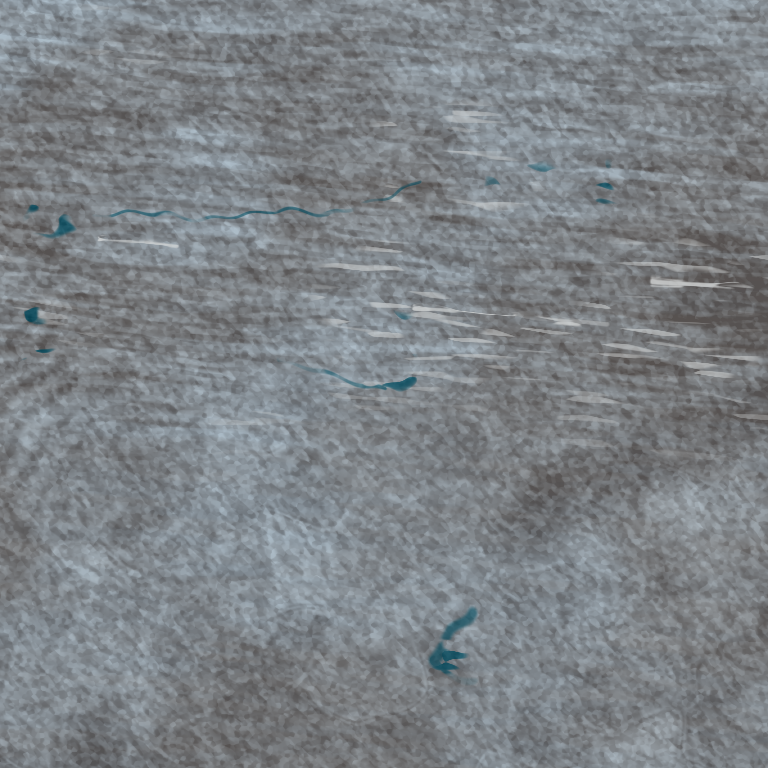
A three.js fragment shader for this texture:

```glsl
// Weathered glacier ice from high above: grey-blue patches, a sheared upper half
// with pale crests, a smoother folded lower half and a few teal meltwater pools.
// Smooth cellular noise, stretched along the flow, shapes nearly every layer.
varying vec2 vUv;

vec3 hash3(vec2 p) {
  vec3 q = fract(p.xyx * vec3(0.1031, 0.1030, 0.0973));
  q += dot(q, q.yxz + 33.33);
  return fract((q.xxy + q.yzz) * q.zyx);
}

// Cellular noise: random cell values blended by distance, centred on zero
float cells(vec2 p) {
  vec2 base = floor(p);
  float total = 0.0, weight = 0.0001;
  for (int j = -1; j <= 1; j++) {
    for (int i = -1; i <= 1; i++) {
      vec2 cell = base + vec2(float(i), float(j));
      vec3 h = hash3(cell + 71.0);
      vec2 d = cell + h.xy - p;
      float w = exp(-8.0 * dot(d, d));
      total += w * h.z;
      weight += w;
    }
  }
  return total / weight - 0.5;
}

// Layered sines that bend straight features
vec2 bend(vec2 p) {
  return sin(p.yx * vec2(17.0, 13.0) + 2.0 * sin(p * 9.0))
       + 0.5 * sin(p.yx * vec2(41.0, 47.0) + p * 23.0);
}

float spot(vec2 p, vec2 centre, vec2 size) {
  vec2 d = (p - centre) / size;
  return exp(-dot(d, d));
}

// Soft line from a to b
float stroke(vec2 p, vec2 a, vec2 b, float width) {
  vec2 ab = b - a;
  float along = clamp(dot(p - a, ab) / dot(ab, ab), 0.0, 1.0);
  return 1.0 - smoothstep(width * 0.3, width, length(p - a - ab * along));
}

void main() {
  vec2 p = vUv;
  vec2 wavy = p + 0.012 * bend(p);
  vec2 flow = vec2(p.x, p.y + 0.08 * p.x + 0.004 * sin(p.x * 11.0 + p.y * 19.0));
  float sheared = smoothstep(0.36, 0.56, p.y + 0.03 * sin(p.x * 9.0));
  float folded = 1.0 - sheared;

  // Broad patches, and folds with thin contour bands
  float broad = cells(wavy * vec2(5.0, 6.0));
  float fold = cells(wavy * vec2(11.0, 13.0) + 5.0);
  float tone = 0.5 + 0.45 * broad + 0.3 * fold * (0.3 + folded);
  tone += 0.09 * folded * sin(fold * 22.0 + broad * 6.0);

  // Dark debris band and patches, with pale islands
  float band = stroke(wavy, vec2(0.68, 0.32), vec2(1.05, 0.48), 0.07);
  tone -= 0.32 * band * (0.8 + fold);
  tone -= 0.4 * spot(wavy, vec2(0.95, 0.6), vec2(0.08, 0.07));
  tone -= 0.25 * spot(wavy, vec2(0.1, 0.02), vec2(0.2, 0.06));
  tone += 0.35 * spot(wavy, vec2(0.91, 0.29), vec2(0.05, 0.08));
  tone += 0.25 * spot(wavy, vec2(0.62, 0.91), vec2(0.06, 0.03));

  // Slanting ridges at the left edge
  float ridgePhase = (wavy.x - 0.75 * wavy.y) * 160.0;
  tone += 0.22 * sin(ridgePhase) * spot(p, vec2(0.02, 0.5), vec2(0.1, 0.17));

  // Flow streaks, diagonal crevasse ripples and fine grain
  float longStreak = cells(flow * vec2(9.0, 95.0));
  float shortStreak = cells(flow * vec2(28.0, 170.0) + 9.0);
  tone += sheared * (0.45 * longStreak + 0.45 * shortStreak);
  vec2 slant = vec2(p.x - p.y, p.x + p.y) + 0.003 * bend(p * 2.0);
  tone += (0.5 + 0.15 * broad) * cells(slant * vec2(50.0, 105.0));
  tone += 0.45 * cells(p * vec2(170.0, 200.0));

  vec3 ice = mix(vec3(0.385, 0.39, 0.40), vec3(0.615, 0.655, 0.685), clamp(tone, -0.25, 1.3));
  ice += vec3(-0.02, 0.002, 0.02) * (broad + 0.5 * longStreak);

  // Pale crests: scattered in clusters, plus a few long ones
  float crest = smoothstep(0.27, 0.43, cells(flow * vec2(19.0, 150.0) + 31.0));
  crest *= sheared * smoothstep(0.05, 0.35, cells(p * vec2(4.0, 8.0) + 13.0));
  vec2 jag = p + vec2(0.0, 0.012 * shortStreak);
  float longCrest = stroke(jag, vec2(0.54, 0.6), vec2(0.79, 0.576), 0.005);
  longCrest += stroke(jag, vec2(0.85, 0.636), vec2(0.96, 0.629), 0.005);
  longCrest += stroke(jag, vec2(0.13, 0.69), vec2(0.23, 0.68), 0.004);
  crest = max(crest * 0.7, min(longCrest, 1.0) * smoothstep(-0.4, 0.15, shortStreak));
  ice = mix(ice, vec3(0.83, 0.84, 0.84), crest * 0.8);

  // Meltwater: ragged pools in a few hollows, tiny ones at the upper right
  float hollow = spot(p, vec2(0.06, 0.72), vec2(0.07, 0.035));
  hollow += spot(p, vec2(0.05, 0.58), vec2(0.03, 0.09)) * 0.85;
  hollow += spot(p, vec2(0.51, 0.54), vec2(0.06, 0.06)) * 0.95;
  hollow += spot(p, vec2(0.58, 0.15), vec2(0.03, 0.03)) * 0.8;
  hollow += spot(p, vec2(0.7, 0.76), vec2(0.22, 0.05)) * 0.55;
  float ragged = cells(flow * vec2(32.0, 75.0) + 3.0 + 0.3 * bend(p * 3.0));
  float water = smoothstep(0.0, 0.12, ragged - 0.6 + 0.5 * min(hollow, 1.1));

  // Thin streams joining the pools
  vec2 stream = p + 0.005 * bend(p * 2.5);
  float channel = stroke(stream, vec2(0.12, 0.718), vec2(0.42, 0.722), 0.003);
  channel += stroke(stream, vec2(0.42, 0.722), vec2(0.55, 0.765), 0.003);
  channel += stroke(stream, vec2(0.36, 0.525), vec2(0.5, 0.498), 0.004);
  channel += stroke(stream, vec2(0.61, 0.2), vec2(0.565, 0.135), 0.01);
  channel += stroke(stream, vec2(0.565, 0.135), vec2(0.62, 0.115), 0.006);
  water = max(water, min(channel, 1.0) * smoothstep(-0.4, 0.2, ragged) * 0.8);
  vec3 teal = vec3(0.08, 0.33, 0.40) + 0.1 * (tone - 0.5);
  gl_FragColor = vec4(mix(ice, teal, water * 0.9), 1.0);
}
```
